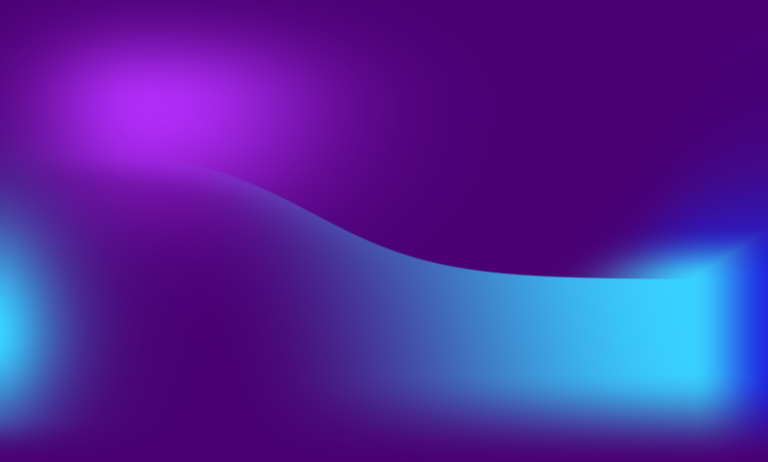
A Shadertoy shader for this background:

```glsl
// Bell-shaped falloff with separate reach on each side of the centre
float bell(float d, float reachLow, float reachHigh, float power) {
    return exp(-pow(abs(d) / (d < 0.0 ? reachLow : reachHigh), power));
}

// Height of the S-shaped fold across the canvas
float foldHeight(float x) {
    return 0.395 + 0.285 / (1.0 + exp((x - 0.408) / 0.082));
}

void mainImage(out vec4 fragColor, in vec2 fragCoord) {
    vec2 uv = fragCoord / iResolution.xy;
    vec3 purple = vec3(0.29, 0.0, 0.45);
    vec3 magenta = vec3(0.69, 0.175, 0.97);
    vec3 cyan = vec3(0.22, 0.82, 1.0);
    vec3 blue = vec3(0.12, 0.15, 0.88);

    float h = uv.y - foldHeight(uv.x);
    float above = max(h, 0.0);
    float depth = max(-h, 0.0);
    float bottomFade = smoothstep(-0.01, 0.2, uv.y);

    // Magenta glow, dimmed beneath the fold
    float bloom = bell(uv.x - 0.195, 0.15, 0.225, 2.1) * bell(uv.y - 0.77, 0.24, 0.155, 2.1);
    bloom *= 1.0 - 0.3 * smoothstep(0.0, 0.08, depth);
    vec3 color = mix(purple, magenta, bloom);

    // Cyan glow on the left side
    float leftGlow = bell(uv.x, 0.08, 0.08, 1.5) * bell(uv.y - 0.28, 0.2, 0.24, 2.0);
    color = mix(color, cyan, leftGlow * smoothstep(-0.01, 0.1, uv.y));

    // Light under the fold, with a faint crest along its upper left
    float sheet = smoothstep(0.22, 0.9, uv.x - 0.15 * depth);
    float crest = 0.12 * exp(-depth / 0.06) * bell(uv.x - 0.39, 0.12, 0.12, 2.0);
    float under = (sheet + crest) * bottomFade;

    // Soft spill over the fold, widening to the right
    float reach = 0.025 + 0.16 * smoothstep(0.7, 1.0, uv.x);
    float over = sheet * bell(above, reach, reach, 1.5) * smoothstep(0.71, 0.92, uv.x);

    float light = mix(under, over, smoothstep(-0.003, 0.003, h));
    float blueShift = max(smoothstep(0.9, 1.01, uv.x), smoothstep(0.0, 0.12, above));
    color = mix(color, mix(cyan, blue, blueShift), clamp(light, 0.0, 1.0));

    fragColor = vec4(color, 1.0);
}
```
